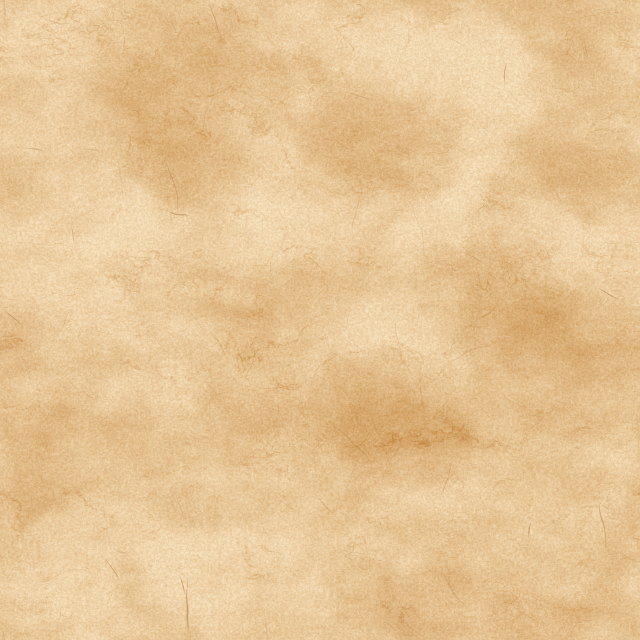
This texture is drawn by a Shadertoy shader. Its source:

```glsl
vec3 hash(ivec2 cell, int seed) {
    uvec3 v = uvec3(cell, seed) * 1664525u + 1013904223u;
    v.x += v.y * v.z; v.y += v.z * v.x; v.z += v.x * v.y;
    v ^= v >> 16u;
    v.x += v.y * v.z; v.y += v.z * v.x; v.z += v.x * v.y;
    return vec3(v >> 8u) / 16777216.0;
}

float cornerSlope(ivec2 cell, vec2 offset, ivec2 period, int seed) {
    float angle = 6.2832 * hash(cell % period, seed).x;
    return dot(vec2(cos(angle), sin(angle)), offset);
}

// Gradient noise that wraps after one canvas
float noise(vec2 uv, ivec2 period, int seed) {
    vec2 q = fract(uv) * vec2(period);
    ivec2 c = ivec2(floor(q));
    vec2 f = fract(q);
    vec2 w = f * f * f * (f * (f * 6.0 - 15.0) + 10.0);
    float bottom = mix(cornerSlope(c, f, period, seed),
                       cornerSlope(c + ivec2(1, 0), f - vec2(1, 0), period, seed), w.x);
    float top = mix(cornerSlope(c + ivec2(0, 1), f - vec2(0, 1), period, seed),
                    cornerSlope(c + ivec2(1, 1), f - vec2(1, 1), period, seed), w.x);
    return mix(bottom, top, w.y);
}

float fbm(vec2 uv, ivec2 period, int octaves, int seed) {
    float sum = 0.0, amp = 1.0;
    for (int i = 0; i < octaves; i++) {
        sum += amp * noise(uv, period, seed + i);
        period *= 2;
        amp *= 0.55;
    }
    return sum;
}

// Thin broken creases along the zero line of a noise field
float creases(vec2 uv, ivec2 period, float width, int seed) {
    float line = 1.0 - smoothstep(0.0, width, abs(fbm(uv, period, 5, seed)));
    float patches = smoothstep(0.02, 0.4, fbm(uv, ivec2(6, 8), 4, seed + 20));
    return line * patches;
}

// Scattered tapered strokes, slightly bent
float scratches(vec2 uv, float pixel) {
    float ink = 0.0;
    vec2 bend = 0.008 * vec2(noise(uv, ivec2(24), 90), noise(uv, ivec2(24), 91));
    for (int i = 0; i < 64; i++) {
        vec3 place = hash(ivec2(i, 7), 100);
        vec3 shape = hash(ivec2(i, 8), 101);
        vec2 d = uv + bend - place.xy;
        d -= round(d);
        float angle = -0.1 - 1.7 * place.z - (shape.z > 0.75 ? 1.2 : 0.0);
        vec2 dir = vec2(cos(angle), sin(angle));
        float halfLength = mix(0.012, 0.055, shape.x * shape.x);
        float along = abs(dot(d, dir)) / halfLength;
        float across = abs(dot(d, vec2(-dir.y, dir.x)));
        float width = max(0.0021 * (1.0 - 0.6 * along), pixel);
        float stroke = (1.0 - smoothstep(0.0, width, across)) * (1.0 - smoothstep(0.3, 1.0, along));
        ink = max(ink, stroke * mix(0.12, 0.6, shape.y * shape.y * shape.y));
    }
    return ink;
}

void mainImage(out vec4 fragColor, in vec2 fragCoord) {
    vec2 uv = fragCoord / iResolution.xy;
    vec2 warp = vec2(fbm(uv, ivec2(4), 4, 1), fbm(uv, ivec2(4), 4, 5));
    vec2 flow = uv + warp * vec2(0.09, 0.05);

    // Stains, horizontal wisps and mottling
    float tone = 0.12 + 3.4 * fbm(flow, ivec2(3, 4), 3, 10);
    tone += 1.5 * noise(flow, ivec2(2, 7), 20);
    tone += 0.8 * fbm(flow, ivec2(7, 17), 4, 24);
    tone += 0.8 * fbm(uv, ivec2(26, 34), 3, 30);
    tone -= 0.45 * max(tone - 1.3, 0.0);

    // Paper grain, jittered a little to hide its lattice
    vec2 grain = uv + 0.004 * vec2(noise(uv, ivec2(61), 42), noise(uv, ivec2(67), 43));
    tone += 1.2 * noise(grain, ivec2(173, 181), 40);
    tone += 1.5 * noise(grain, ivec2(331, 347), 41);

    // Creases, from long folds to fine cracks, with faint halos
    tone -= 1.3 * creases(flow, ivec2(5, 7), 0.02, 50);
    tone -= 1.3 * creases(uv + 0.02 * warp, ivec2(9, 13), 0.035, 55);
    tone -= 0.9 * creases(uv + 0.03 * warp, ivec2(15, 22), 0.06, 65);
    tone -= 0.5 * creases(uv + 0.02 * warp, ivec2(9, 13), 0.16, 55);

    tone = clamp(tone, -4.5, 2.6);
    vec3 parchment = vec3(0.903, 0.769, 0.583) + tone * vec3(0.026, 0.046, 0.064);
    vec3 brownInk = vec3(0.66, 0.44, 0.21);
    vec3 color = mix(parchment, brownInk, scratches(uv, 1.0 / iResolution.y));
    fragColor = vec4(color, 1.0);
}
```
